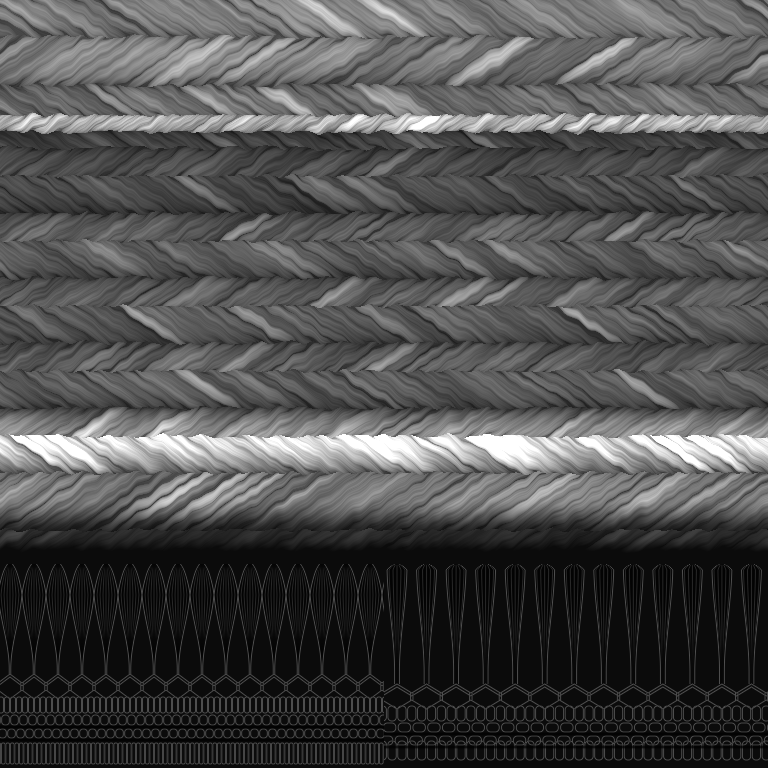
Give the GLSL for this texture map, as a WebGL 1 fragment shader.

```glsl
precision highp float;
// Greyscale braided-trim map: rows of slanted, lens-shaped strands form chevrons
// with one glowing ridge; below, thin outlines draw tassels, netting and loops.
// Everything is laid out in a GRID-unit square measured from the top left.
uniform vec2 u_resolution;

#define GRID 768.0
#define STRAND_SLOPE 0.66
#define STREAK 0.22
#define GAP_LEVEL 0.48
#define EDGE_WOBBLE 5.0
#define PAIR_TOP 148.0
#define PAIR_PITCH 65.0
#define LINE_HALF 0.42
#define LINE_GREY 0.34
#define FLOOR_GREY 0.042

float hash(vec2 p) {
  return fract(sin(dot(p, vec2(127.1, 311.7))) * 43758.545);
}

float gradientDot(vec2 cell, vec2 offset) {
  float angle = 6.2832 * hash(cell);
  return dot(vec2(cos(angle), sin(angle)), offset);
}

float gradientNoise(vec2 p) {
  vec2 i = floor(p), f = fract(p);
  vec2 w = f * f * f * (f * (f * 6.0 - 15.0) + 10.0);
  vec2 e = vec2(1.0, 0.0);
  return mix(mix(gradientDot(i, f), gradientDot(i + e, f - e), w.x),
             mix(gradientDot(i + e.yx, f - e.yx), gradientDot(i + 1.0, f - 1.0), w.x), w.y);
}

// One row of strands; lean is +1 for rising and -1 for falling to the right.
float braid(vec2 p, float top, float bottom, float lean, float count, vec2 tone) {
  float height = bottom - top;
  float v = (p.y - top) / height;
  float s = (p.x + lean * v * height / STRAND_SLOPE) * count / GRID;
  float along = abs(2.0 * v - 1.0) / 1.12;
  float light = 0.0;
  for (int k = -1; k <= 1; k++) {
    float id = floor(s) + float(k);
    vec2 key = vec2(mod(id, count), top);
    float r = hash(key), q = hash(key + 17.3);
    float across = (s - id - 0.5 - 0.35 * (r - 0.5)) / mix(0.42, 0.78, q);
    float lens = max(1.0 - across * across - along * along * along, 0.0);
    float shine = mix(0.25, 0.62, r) + 0.4 * smoothstep(0.84, 1.0, r);
    light = max(light, sqrt(lens) * shine);
  }
  float streak = gradientNoise(vec2(s * 3.5, v * 1.4 + top));
  streak += 0.5 * gradientNoise(vec2(s * 8.0, v + top));
  return mix(tone.x, tone.y, clamp(v, 0.0, 1.0)) * (GAP_LEVEL + light + STREAK * streak);
}

float cloth(vec2 p) {
  p.y += EDGE_WOBBLE * gradientNoise(vec2(p.x / 13.0, p.y / 60.0));
  if (p.y < 37.0) return braid(p, -8.0, 37.0, -1.0, 36.0, vec2(0.6, 0.55));
  if (p.y < 85.0) return braid(p, 37.0, 85.0, 1.0, 36.0, vec2(0.65, 0.52));
  if (p.y < 115.0) return braid(p, 85.0, 117.0, -1.0, 40.0, vec2(0.52, 0.52));
  if (p.y < 132.0) return braid(p, 115.0, 132.0, 1.0, 54.0, vec2(0.92, 0.74));
  if (p.y < PAIR_TOP) return braid(p, 130.0, 152.0, -1.0, 44.0, vec2(0.25, 0.34));
  float pair = floor((p.y - PAIR_TOP) / PAIR_PITCH);
  float top = PAIR_TOP + pair * PAIR_PITCH;
  if (pair < 5.0) {
    float ridge = step(3.5, pair);
    float lift = 0.07 * step(0.5, pair);
    float seam = top + 28.0;
    if (p.y < seam)
      return braid(p, top, seam + 2.0, 1.0, 42.0, mix(vec2(0.3, 0.4) + lift, vec2(0.36, 0.82), ridge));
    return braid(p, seam - 2.0, top + PAIR_PITCH, -1.0, 42.0,
                 mix(vec2(0.41, 0.27) + lift, vec2(1.3, 0.52), ridge));
  }
  if (p.y < 530.0)
    return braid(p, 470.0, 533.0, 1.0, 42.0, vec2(0.6)) * (1.0 - 0.72 * smoothstep(498.0, 532.0, p.y));
  return braid(p, 524.0, 562.0, 1.0, 42.0, vec2(0.23, 0.06)) * (1.0 - smoothstep(538.0, 560.0, p.y));
}

float ink(float d) {
  float soft = 0.7 * GRID / u_resolution.y;
  return 1.0 - smoothstep(LINE_HALF - soft, LINE_HALF + soft, abs(d));
}

// Outlines of rounded links repeated along x.
float links(vec2 p, float top, float bottom, float pitch) {
  vec2 q = vec2(mod(p.x, pitch) - 0.5 * pitch, p.y - 0.5 * (top + bottom));
  vec2 size = vec2(0.42 * pitch, 0.5 * (bottom - top));
  float r = 0.9 * min(size.x, size.y);
  return ink(length(max(abs(q) - size + r, 0.0)) - r);
}

float trim(vec2 p) {
  float right = step(0.5 * GRID, p.x);
  float pitch = 0.5 * GRID / mix(16.0, 13.0, right);
  float start = mix(10.0, 397.0, right);
  float dx = mod(p.x - start + 0.5 * pitch, pitch) - 0.5 * pitch;
  float foot = mix(674.0, 684.0, right);
  float v = (p.y - 564.0) / (foot - 564.0);

  // Tassels: strands share one width profile, so they gather at the foot.
  float leaf = 11.5 * sqrt(clamp(v / 0.28, 0.03, 1.0)) * (1.0 - smoothstep(0.2, 0.95, v)) + 0.8;
  float brush = mix(10.0, 2.4, smoothstep(0.0, 0.9, v)) * sqrt(clamp(v / 0.05, 0.0, 1.0));
  float width = max(mix(leaf, brush, right), 0.5);
  float strands = mix(4.0, 2.5, right);
  float u = dx / width * strands;
  float body = step(0.0, v) * step(v, 1.0);
  float inside = body * (1.0 - smoothstep(width - 0.5, width + 0.5, abs(dx)));
  float inner = ink((fract(u + 0.5) - 0.5) * width / strands) * smoothstep(0.5, 2.4, width / strands);
  float lines = max(body * ink(abs(dx) - width), 0.5 * inside * inner);

  // Netting: doubled zigzags joined by short posts.
  float reach = abs(dx) / (0.5 * pitch);
  float upper = p.y - foot - 9.0 * reach;
  float lower = p.y - foot - 25.0 + 9.0 * reach;
  float net = max(max(ink(upper * 0.8), ink((upper - 3.0) * 0.8)), ink(lower * 0.8));
  float post = ink(0.5 * pitch - abs(dx) - 1.2) * step(foot + 8.0, p.y) * step(p.y, foot + 17.0);
  lines = max(lines, max(net, post));

  // Border loops and chains, finer on the left half.
  float loopPitch = pitch / mix(4.0, 3.0, right);
  float x = p.x - start;
  float border = links(vec2(x, p.y), mix(697.0, 706.0, right), mix(713.0, 721.0, right), loopPitch);
  border = max(border, links(vec2(x, p.y), mix(715.0, 723.0, right), mix(725.0, 732.0, right), loopPitch * 1.5));
  border = max(border, links(vec2(x + 3.0, p.y), mix(729.0, 736.0, right), mix(738.0, 745.0, right), loopPitch * 1.5));
  border = max(border, links(vec2(x, p.y), mix(743.0, 741.0, right), mix(764.0, 760.0, right), loopPitch * mix(0.75, 1.0, right)));
  float cords = max(ink((p.y - mix(727.0, 734.0, right)) * 0.4), ink((p.y - mix(740.0, 747.0, right)) * 0.4));
  float ground = FLOOR_GREY * (1.0 - 0.7 * inside) * (1.0 - cords);
  return mix(ground, LINE_GREY, max(lines, border * (1.0 - cords)));
}

void main() {
  vec2 p = gl_FragCoord.xy / u_resolution * GRID;
  p.y = GRID - p.y;
  float grey = p.y < 562.0 ? max(cloth(p), FLOOR_GREY) : trim(p);
  gl_FragColor = vec4(vec3(clamp(grey, 0.0, 1.0)), 1.0);
}
```
